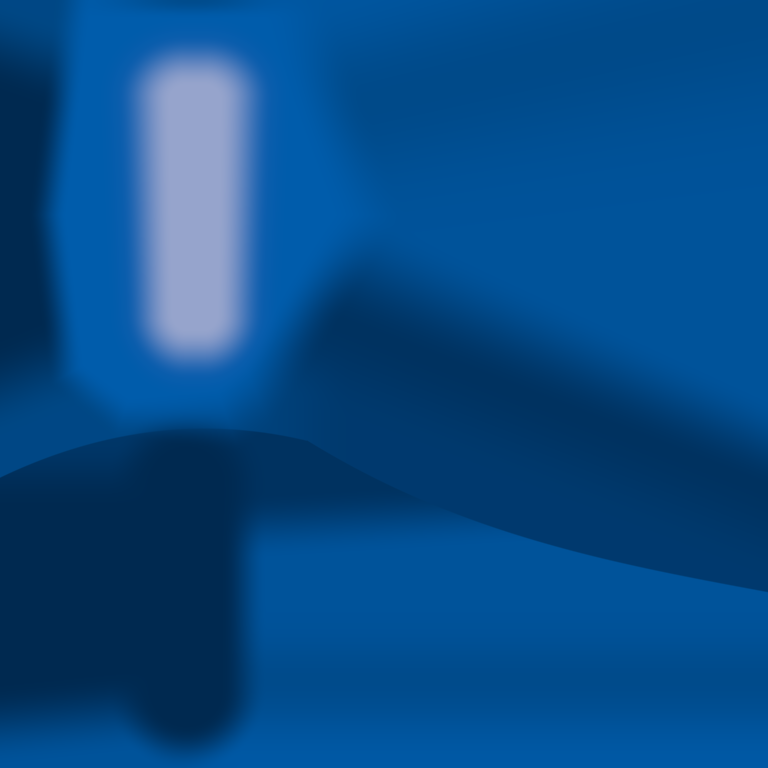
A Shadertoy shader for this background:

```glsl
// Soft blue abstract backdrop: a pale upright glow inside a blue faceted halo,
// a dark capsule beneath it, and wide shaded beams above a curved horizon.
// Built from layered gradients, half-plane facets and rounded distance functions.

#define BLUE      vec3(0.00, 0.325, 0.605)
#define BRIGHT    vec3(0.00, 0.360, 0.670)
#define SHADE     vec3(0.00, 0.280, 0.520)
#define DUSK      vec3(0.00, 0.225, 0.430)
#define NIGHT     vec3(0.00, 0.195, 0.375)
#define DEEP      vec3(0.00, 0.162, 0.315)
#define FRINGE    vec3(0.20, 0.385, 0.700)
#define PALE      vec3(0.590, 0.645, 0.800)
#define CORE_SOFT 0.034
#define CAPSULE_SOFT 0.030

float bell(float x, float width) {
    return exp(-x * x / (width * width));
}

// 1 inside the shape, 0 outside, blurred over +-soft
float inside(float dist, float soft) {
    return 1.0 - smoothstep(-soft, soft, dist);
}

float roundedBox(vec2 p, vec2 halfSize, float radius) {
    vec2 q = abs(p) - halfSize + radius;
    return length(max(q, 0.0)) + min(max(q.x, q.y), 0.0) - radius;
}

// Height of the curved edge between the upper and lower scenes
float horizon(float x) {
    float t = 1.0 - x;
    float rightArc = 0.229 + 0.185 * t + 0.40 * t * t * t;
    float leftArc = 0.378 + 0.48 * x - 0.90 * x * x;
    return x < 0.4 ? min(leftArc, rightArc) : rightArc;
}

vec3 upperScene(vec2 p) {
    // Right side: a faint beam near the top and a heavy one falling to the right
    vec3 right = mix(BLUE, BRIGHT, 0.45 * smoothstep(0.86, 1.0, p.y - 0.2 * (p.x - 0.5)));
    float faint = p.y - 0.86 - 0.24 * (p.x - 0.455);
    right = mix(right, SHADE, 0.8 * bell(faint, 0.07 + 0.06 * p.x));
    float fall = p.y - 0.557 + 0.385 * (p.x - 0.52);
    vec3 beam = mix(NIGHT, DUSK, smoothstep(0.0, -0.13, fall));
    beam = mix(beam, SHADE, 0.6 * smoothstep(0.46, 0.33, p.x) * smoothstep(0.56, 0.48, p.y));
    float beamFade = 0.15 - 0.08 * (p.x - 0.52);
    right = mix(beam, right, smoothstep(-0.01, beamFade, fall));

    // Left side: a deep shadow with lighter ends
    float rise = smoothstep(0.88, 1.0, p.y + 0.35 * p.x);
    float floorLight = smoothstep(0.56, 0.43, p.y - 0.4 * p.x);
    vec3 left = mix(DEEP, SHADE, max(rise, floorLight));
    return mix(left, right, smoothstep(0.2, 0.3, p.x));
}

vec3 lowerScene(vec2 p) {
    // Right side: dark below the horizon, then a gently striped floor
    vec3 right = mix(BLUE, SHADE, 0.7 * bell(p.y - 0.115, 0.05));
    right = mix(right, BRIGHT, 0.65 * smoothstep(0.08, 0.0, p.y));
    float under = p.y - 0.06 * (p.x - 0.35);
    right = mix(right, NIGHT, smoothstep(0.27, 0.36, under));

    // Left side: a deep block that lifts towards the bottom edge
    vec3 left = mix(BLUE, DEEP, smoothstep(0.0, 0.11, p.y - 0.1 * p.x));
    left = mix(left, DUSK, 0.8 * smoothstep(0.34, 0.43, p.y));
    return mix(left, right, smoothstep(0.2, 0.32, p.x));
}

// Faceted halo as the intersection of sloped side, bottom and corner planes
float haloDistance(vec2 p) {
    float h = p.y - 0.72;
    float rightEdge = 0.48 - 0.36 * max(h, 0.0) - 0.62 * max(-h, 0.0);
    float leftEdge = 0.062 + 0.12 * abs(h);
    float corner = 0.62 * (abs(p.x - 0.2275) - 0.0975) - 0.785 * (p.y - 0.478);
    float sides = max(p.x - rightEdge, leftEdge - p.x);
    return max(max(sides, corner), 0.455 - p.y);
}

void mainImage(out vec4 fragColor, in vec2 fragCoord) {
    vec2 p = fragCoord / iResolution.xy;
    float pixel = 1.0 / iResolution.y;

    // Two scenes joined along the curved edge
    float above = smoothstep(-pixel, pixel, p.y - horizon(p.x));
    vec3 color = mix(lowerScene(p), upperScene(p), above);

    // Dark capsule
    float capsule = roundedBox(p - vec2(0.243, 0.235), vec2(0.075, 0.21), 0.075);
    color = mix(color, DEEP, inside(capsule, CAPSULE_SOFT));

    // Blue halo, dimmed at the top edge
    float haloSoft = mix(0.025, 0.05, smoothstep(0.1, 0.4, p.x));
    color = mix(color, BRIGHT, inside(haloDistance(p), haloSoft));
    color = mix(color, SHADE, 0.8 * bell(p.x - 0.25, 0.09) * smoothstep(0.975, 1.0, p.y));

    // Pale core with a violet fringe, a little wider at the top
    vec2 q = p - vec2(0.254, 0.73);
    q.x /= 1.0 + 0.4 * q.y;
    float core = roundedBox(q, vec2(0.062, 0.19), 0.05);
    color = mix(color, FRINGE, 0.85 * inside(core - 0.015, 0.045));
    color = mix(color, PALE, inside(core, CORE_SOFT));

    fragColor = vec4(color, 1.0);
}
```
